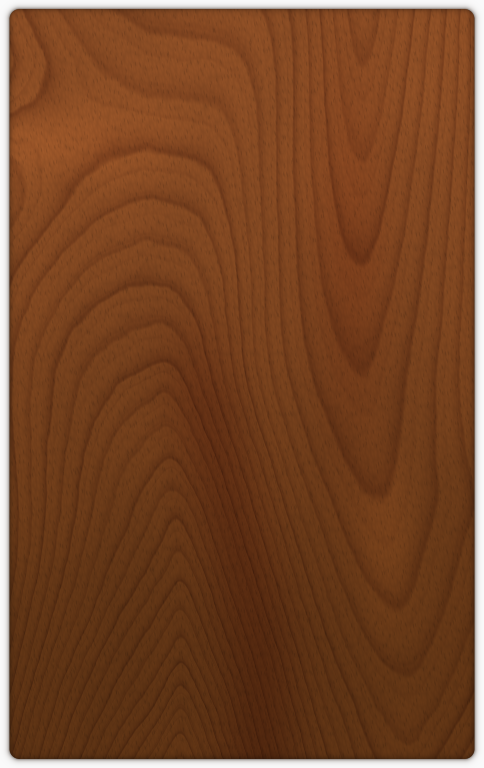
This texture is drawn by a WebGL 1 fragment shader. Its source:

```glsl
precision highp float;
uniform vec2 u_resolution;

const vec2 SHEET = vec2(4.83, 7.68);

float hash(vec2 p) {
  p = fract(p * vec2(0.1031, 0.1137));
  p += dot(p, p.yx + 33.33);
  return fract((p.x + p.y) * p.x * 7.31);
}

// Distance to the nearest scattered point
float cellular(vec2 p) {
  vec2 cell = floor(p);
  float nearest = 2.0;
  for (int j = -1; j <= 1; j++) {
    for (int i = -1; i <= 1; i++) {
      vec2 id = cell + vec2(float(i), float(j));
      vec2 seed = vec2(hash(id + 17.0), hash(id + 71.0));
      nearest = min(nearest, length(id + seed - p));
    }
  }
  return nearest;
}

float layeredSines(vec2 p) {
  float sum = 0.0;
  float amp = 0.5;
  for (int i = 0; i < 4; i++) {
    sum += amp * sin(p.x + 1.3 * sin(p.y)) * cos(p.y * 0.8 + 0.6 * p.x);
    p = mat2(1.5, 1.1, -1.1, 1.5) * p + 1.7;
    amp *= 0.55;
  }
  return sum;
}

float roundedBox(vec2 p, vec2 halfSize, float radius) {
  vec2 q = abs(p) - halfSize + radius;
  return length(max(q, 0.0)) + min(max(q.x, q.y), 0.0) - radius;
}

float glow(vec2 p, vec2 center, vec2 size) {
  vec2 d = (p - center) / size;
  return exp(-dot(d, d));
}

float archAxis(float y) {
  return mix(1.9, 1.58, smoothstep(0.0, 1.8, y)) + 0.22 * smoothstep(3.0, 6.0, y);
}

float valleyAxis(float y) {
  return 3.62 + 0.46 * smoothstep(3.5, 7.2, y);
}

// Growth height: arches on the left flow into valleys on the right
float growthHeight(vec2 p) {
  float left = archAxis(p.y);
  float right = valleyAxis(p.y);
  float dx = p.x - left;
  float bend = mix(-0.5, 0.6, smoothstep(0.5, 2.2, p.y)) + 0.6 * smoothstep(2.5, 6.0, p.y);
  float outer = min(dx, 0.0);
  float ridge = 0.6 * (1.0 - exp(-4.0 * (sqrt(dx * dx + 0.006) - 0.077)));
  ridge *= smoothstep(3.0, 6.5, p.y);
  float across = clamp(dx / (right - left), 0.0, 1.0);
  float skew = 1.0 + 1.1 * (1.0 - smoothstep(0.0, 4.0, p.y));
  float fall = 5.8 * smoothstep(0.0, 1.0, pow(across, skew));
  float beyond = max(p.x - right, 0.0);
  float slope = mix(6.5, 1.9, clamp(p.y / 5.0, 0.0, 1.0));
  float rise = slope * (sqrt(beyond * beyond + 0.02) - 0.141);
  return p.y - bend * outer * outer - ridge - fall + rise;
}

float ringCount(float height) {
  float h = height + 1.1;
  float upper = max(h, 0.0);
  return h + 0.19 * upper * upper;
}

// Soft late-growth band closed by a narrow dark line
float ringShade(float count) {
  float phase = fract(count);
  float strength = 0.45 + 0.55 * hash(vec2(floor(count) + 40.0, 9.0));
  float band = smoothstep(0.3, 0.9, phase) * (1.0 - smoothstep(0.9, 1.0, phase));
  float line = smoothstep(0.74, 0.88, phase) * (1.0 - smoothstep(0.88, 1.0, phase));
  return strength * (0.4 * band + 0.6 * line);
}

vec3 woodColor(vec2 p) {
  float warp = 0.08 * layeredSines(p * vec2(2.6, 1.9)) + 0.025 * layeredSines(p * 9.0);
  float count = ringCount(growthHeight(p) + warp);

  // Broad light and stain
  vec3 color = mix(vec3(0.55, 0.305, 0.145), vec3(0.375, 0.205, 0.08), smoothstep(0.6, 7.2, p.y));
  float stainAxis = 1.85 + 0.65 * smoothstep(3.0, 7.0, p.y);
  float stain = exp(-pow((p.x - stainAxis - 0.1) / 0.4, 2.0)) * smoothstep(2.6, 4.2, p.y);
  color *= 1.0 - stain * vec3(0.13, 0.23, 0.26);
  float redHeart = glow(p, vec2(3.5, 2.6), vec2(0.4, 2.0));
  color *= 1.0 - redHeart * vec3(0.04, 0.12, 0.15);
  float pale = glow(p, vec2(0.5, 1.45), vec2(0.9, 0.35)) + glow(p, vec2(3.85, 5.4), vec2(0.3, 0.9));
  color *= 1.0 + 0.13 * pale;
  color *= 1.0 + 0.05 * layeredSines(p * vec2(1.7, 1.1) + 4.0);

  // Growth rings
  float shade = 0.23 * ringShade(count) + 0.06 * ringShade(count * 2.0 + 0.37);
  color *= 1.0 - shade * vec3(0.85, 1.1, 1.15);

  // Fibres and pores
  vec2 along = vec2(p.x - 0.18 * p.y, p.y);
  float fleck = cellular(along * vec2(38.0, 13.0));
  float pore = cellular(along * vec2(24.0, 7.0) + 31.0);
  color *= 1.0 + 0.09 * (0.5 - fleck);
  color *= 1.0 - 0.09 * (1.0 - smoothstep(0.05, 0.25, pore));
  return color;
}

void main() {
  vec2 p = gl_FragCoord.xy / u_resolution * SHEET;
  p.y = SHEET.y - p.y;
  float pixel = SHEET.y / u_resolution.y;
  float d = roundedBox(p - SHEET * 0.5, vec2(2.32, 3.75), 0.1);

  // Paper, contact shadow and rounded board edge
  vec3 paper = vec3(0.98) - vec3(0.44, 0.47, 0.49) * exp(-max(d, 0.0) / 0.02);
  vec3 board = woodColor(p) * (1.0 - 0.3 * exp(min(d, 0.0) / 0.025));
  float cover = smoothstep(-0.6 * pixel, 0.6 * pixel, -d);
  gl_FragColor = vec4(mix(paper, board, cover), 1.0);
}
```
